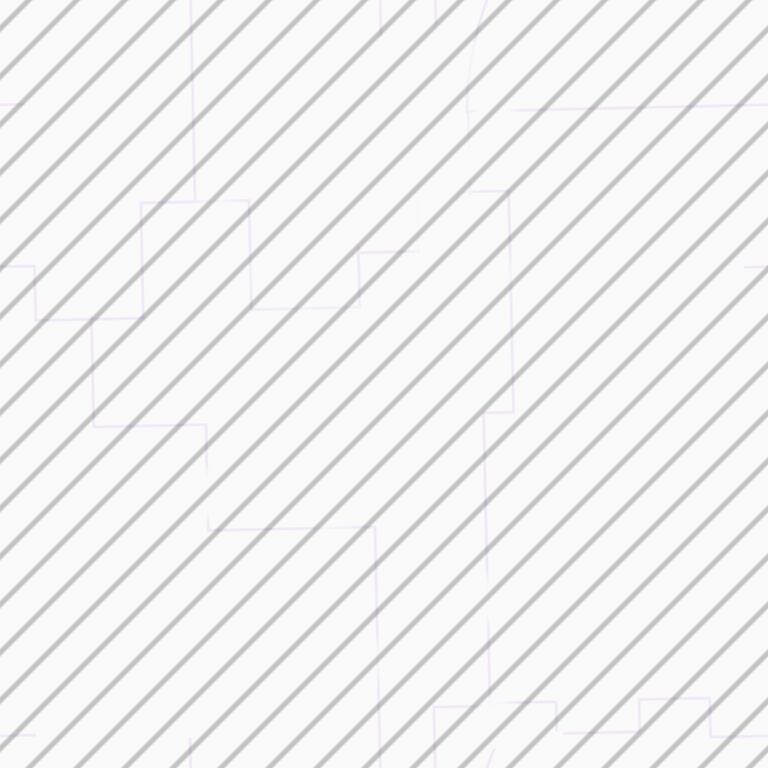
This pattern is drawn by a Shadertoy shader. Its source:

```glsl
// Soft grey diagonal hatching, sixteen repeats each way, on near-white paper.
// Faint lilac stepped traces run across it, built from alternating run lengths
// on a slightly tilted grid; every distance and the fading noise wrap at the edges.

const float REPEATS = 16.0;
const float STRIPE_PHASE = 0.602;
const float TILT = 0.022;
const float FADE_CELLS = 14.0;
const vec3 PAPER = vec3(0.98);
const vec3 STRIPE = vec3(0.76);
const vec3 LILAC = vec3(0.945, 0.91, 0.972);

float hash21(vec2 p) {
    vec3 q = fract(vec3(p.xyx) * 0.1031);
    q += dot(q, q.yzx + 33.33);
    return fract((q.x + q.y) * q.z);
}

// Value noise that wraps after a whole number of cells
float wrappedNoise(vec2 uv, float cells) {
    vec2 p = uv * cells;
    vec2 i = floor(p);
    vec2 f = fract(p);
    f = f * f * (3.0 - 2.0 * f);
    vec2 lo = mod(i, cells);
    vec2 hi = mod(i + 1.0, cells);
    return mix(mix(hash21(lo), hash21(vec2(hi.x, lo.y)), f.x),
               mix(hash21(vec2(lo.x, hi.y)), hash21(hi), f.x), f.y);
}

// Shortest offset on the repeating tile
vec2 wrapOffset(vec2 d) {
    return d - floor(d + 0.5);
}

float segmentDistance(vec2 p, vec2 a, vec2 b) {
    vec2 halfRun = 0.5 * (b - a);
    vec2 q = wrapOffset(p - 0.5 * (a + b));
    float t = clamp(dot(q, halfRun) / max(dot(halfRun, halfRun), 1e-8), -1.0, 1.0);
    return length(q - halfRun * t);
}

// Stepped path: signed runs alternate between across and up
float traceDistance(vec2 p, vec2 start, float runs[8]) {
    float d = 1.0;
    vec2 a = start;
    for (int i = 0; i < 8; i++) {
        vec2 dir = (i % 2 == 0) ? vec2(1.0, TILT) : vec2(-TILT, 1.0);
        vec2 b = a + dir * runs[i];
        d = min(d, segmentDistance(p, a, b));
        a = b;
    }
    return d;
}

// Upward curve that bends to the right
float bendDistance(vec2 p, vec2 start, float height, float bend) {
    vec2 q = wrapOffset(p - start);
    float y = clamp(q.y, 0.0, height);
    float slope = 2.0 * bend * y;
    float across = (q.x - bend * y * y) * inversesqrt(1.0 + slope * slope);
    return length(vec2(across, q.y - y));
}

float tracesDistance(vec2 p) {
    // Long path, from the left edge to the right edge
    float d = traceDistance(p, vec2(-0.03, 0.652),
        float[8](0.075, -0.071, 0.140, 0.150, 0.141, -0.142, 0.141, 0.077));
    d = min(d, traceDistance(p, vec2(0.470, 0.671),
        float[8](0.075, 0.076, 0.119, -0.288, -0.039, -0.378, 0.086, -0.037)));
    d = min(d, traceDistance(p, vec2(0.735, 0.045),
        float[8](0.098, 0.042, 0.092, -0.051, 0.120, 0.0, 0.0, 0.0)));
    // Branches
    d = min(d, traceDistance(p, vec2(0.119, 0.587),
        float[8](0.0, -0.143, 0.146, -0.138, 0.217, -0.360, 0.0, 0.0)));
    d = min(d, traceDistance(p, vec2(0.254, 0.738),
        float[8](0.0, 0.300, 0.0, 0.0, 0.0, 0.0, 0.0, 0.0)));
    d = min(d, traceDistance(p, vec2(0.612, 0.748),
        float[8](0.0, 0.107, 0.420, 0.0, 0.0, 0.0, 0.0, 0.0)));
    d = min(d, traceDistance(p, vec2(0.647, 0.081),
        float[8](-0.082, -0.110, 0.0, 0.0, 0.0, 0.0, 0.0, 0.0)));
    return min(d, bendDistance(p, vec2(0.608, 0.854), 0.17, 1.22));
}

// Distance to the nearest diagonal line
float stripeDistance(vec2 uv, float repeats, float phase) {
    float cell = fract((uv.x - uv.y) * repeats - phase + 0.5) - 0.5;
    return abs(cell) / (repeats * sqrt(2.0));
}

// Soft line profile, never sharper than one pixel
float softLine(float d, float inner, float outer, float pixel) {
    float middle = 0.5 * (inner + outer);
    float blur = max(0.5 * (outer - inner), 0.75 * pixel);
    return 1.0 - smoothstep(middle - blur, middle + blur, d);
}

void mainImage(out vec4 fragColor, in vec2 fragCoord) {
    vec2 uv = fragCoord / iResolution.xy;
    float pixel = 1.0 / min(iResolution.x, iResolution.y);

    // Hatching
    float stripe = softLine(stripeDistance(uv, REPEATS, STRIPE_PHASE), 0.0013, 0.0054, pixel);
    vec3 color = mix(PAPER, STRIPE, stripe);

    // Worn traces, tinting whatever lies below
    float fade = smoothstep(0.08, 0.50, wrappedNoise(uv, FADE_CELLS));
    float trace = softLine(tracesDistance(uv), 0.0006, 0.0029, pixel) * fade;
    color *= mix(vec3(1.0), LILAC / PAPER, trace);

    fragColor = vec4(color, 1.0);
}
```
